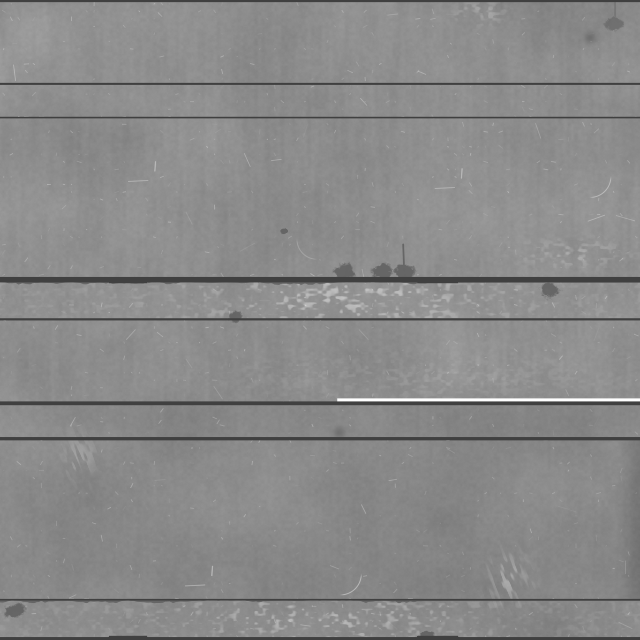
This texture is drawn by a WebGL 2 fragment shader. Its source:

```glsl
#version 300 es
precision highp float;
// Worn grey metal trim sheet: horizontal panels split by dark seams, two uneven repeats down.
uniform vec2 u_resolution;
out vec4 fragColor;

float hash(vec2 p) {
  vec3 q = fract(p.xyx * 0.1031);
  q += dot(q, q.yzx + 33.33);
  return fract((q.x + q.y) * q.z);
}

float noise(vec2 p) {
  vec2 i = floor(p), f = fract(p);
  f = f * f * (3.0 - 2.0 * f);
  return mix(mix(hash(i), hash(i + vec2(1, 0)), f.x),
             mix(hash(i + vec2(0, 1)), hash(i + vec2(1, 1)), f.x), f.y);
}

float fbm(vec2 p) {
  float sum = 0.0, gain = 0.5;
  for (int i = 0; i < 5; i++) {
    sum += gain * noise(p);
    p = p * 2.03 + 17.0;
    gain *= 0.5;
  }
  return sum;
}

float segment(vec2 p, vec2 a, vec2 b) {
  vec2 d = b - a;
  return length(p - a - d * clamp(dot(p - a, d) / dot(d, d), 0.0, 1.0));
}

float stroke(float dist, float halfWidth) {
  float aa = 0.6 / u_resolution.y;
  return 1.0 - smoothstep(halfWidth - aa, halfWidth + aa, dist);
}

// Quarter circle in the lower right quadrant (y points down)
float arc(vec2 q, float radius) {
  float ends = smoothstep(-0.002, 0.006, q.x) * smoothstep(-0.002, 0.006, q.y);
  return stroke(abs(length(q) - radius), 0.0008) * ends;
}

// Scratch group: upright tick, flat dash and a hooked scrape to the right
float scratchGroup(vec2 q, float hook) {
  float tick = stroke(segment(q, vec2(0.0, -0.007), vec2(-0.001, 0.007)), 0.001);
  float dash = stroke(segment(q, vec2(-0.042, 0.0235), vec2(-0.012, 0.022)), 0.0008);
  return max(max(tick, dash * 0.8), hook * arc(q - vec2(0.2, 0.005), 0.0325));
}

// Stain with a ragged outline
float stain(vec2 p, vec2 c, float radius) {
  float ragged = radius * (0.35 + 1.1 * fbm(p * 130.0));
  return 1.0 - smoothstep(ragged * 0.75, ragged * 1.15, length((p - c) * vec2(0.85, 1.1)));
}

float glow(vec2 p, vec2 c, vec2 extent) {
  vec2 q = (p - c) / extent;
  return exp(-dot(q, q));
}

float seams(float y, vec4 centres, vec4 halfWidths) {
  vec4 d = abs(y - centres) - halfWidths;
  return stroke(min(min(d.x, d.y), min(d.z, d.w)), 0.0);
}

void main() {
  vec2 p = gl_FragCoord.xy / u_resolution;
  p.y = 1.0 - p.y;

  // Cloudy metal, brushed vertically, with fine grain
  float lowerHalf = step(0.63, p.y);
  float tone = 0.553 - 0.018 * lowerHalf;
  tone += 0.10 * (fbm(p * vec2(7, 9) + 3.0) - 0.48);
  float brushed = noise(p * vec2(170, 14)) + noise(p * vec2(60, 9)) - 1.0;
  tone += 0.020 * brushed * (1.0 - 0.5 * lowerHalf);
  tone += 0.045 * (fbm(p * 190.0) - 0.48);
  tone += 0.03 * glow(p, vec2(0.06, 0.05), vec2(0.07, 0.05));
  tone -= 0.035 * glow(p, vec2(0.06, 0.57), vec2(0.12, 0.06));
  tone -= 0.07 * smoothstep(0.96, 1.0, p.x) * step(0.687, p.y) * step(p.y, 0.936);

  // Pale scuffs, broken up by slanted noise
  float slanted = noise(vec2(p.x * 210.0 - p.y * 80.0, p.y * 70.0));
  float mottled = noise(p * vec2(150, 230)) * 0.6 + noise(p * 90.0) * 0.4;
  float brush = glow(p, vec2(0.795, 0.905), vec2(0.03, 0.035))
    + 0.6 * glow(p, vec2(0.125, 0.715), vec2(0.025, 0.035));
  float rub = glow(p, vec2(0.90, 0.397), vec2(0.08, 0.02))
    + glow(p, vec2(0.75, 0.02), vec2(0.04, 0.018))
    + 0.4 * glow(p, vec2(0.66, 0.59), vec2(0.3, 0.04));
  tone += 0.15 * brush * smoothstep(0.4, 0.75, slanted);
  tone += 0.11 * rub * smoothstep(0.45, 0.75, mottled);

  // Flecks and short random scratches
  for (int layer = 0; layer < 2; layer++) {
    float cells = layer == 0 ? 85.0 : 22.0;
    vec2 id = floor(p * cells) + float(layer) * 91.0;
    vec2 q = fract(p * cells) - 0.5;
    float angle = 6.2832 * hash(id + 7.0);
    vec2 dir = vec2(cos(angle), sin(angle)) * 0.3 * hash(id + 13.0) + 0.02;
    float present = step(0.91, hash(id) + 0.08 * fbm(p * 6.0));
    tone += 0.13 * present * hash(id + 29.0) * stroke(segment(q, -dir, dir) / cells, 0.0007);
  }

  // Wear and stains shared by both narrow strips
  float dirt = 0.0;
  for (int i = 0; i < 2; i++) {
    float k = float(i), top = 0.438 + 0.5 * k;
    float strip = smoothstep(top, top + 0.004, p.y) * step(p.y, top + 0.06);
    float worn = 0.25 + glow(p, vec2(0.54 - 0.04 * k, top + 0.027), vec2(0.2, 0.05));
    tone += strip * worn * (0.012 + 0.14 * smoothstep(0.52, 0.85, mottled));
    dirt = max(dirt, stain(p, vec2(fract(0.858 + 0.165 * k), 0.454 + 0.5 * k), 0.014));
    dirt = max(dirt, stain(p, vec2(0.3685 + 0.298 * k, 0.495 + 0.498 * k), 0.011));
    float grime = 0.009 * (noise(vec2(p.x * 45.0, k)) - 0.35) * noise(p * vec2(170, 60));
    float reach = 0.0043 - 0.0025 * k + grime * smoothstep(0.72, 0.6, p.x);
    dirt = max(dirt, step(top - 0.001, p.y) * stroke(p.y - top + 0.001, reach));
  }

  // Row of stains on the wide seam, drips and soft spots
  for (int i = 0; i < 3; i++) {
    float k = float(i);
    dirt = max(dirt, stain(p, vec2(0.538 + 0.06 * k - 0.0133 * k * (k - 1.0), 0.425), 0.015));
  }
  dirt = max(dirt, stroke(segment(p, vec2(0.63, 0.382), vec2(0.632, 0.44)), 0.0014));
  dirt = max(dirt, 0.7 * stain(p, vec2(0.96, 0.037), 0.014));
  dirt = max(dirt, 0.7 * stroke(segment(p, vec2(0.961, 0.0), vec2(0.961, 0.035)), 0.0009));
  dirt = max(dirt, stain(p, vec2(0.444, 0.361), 0.0055));
  dirt = max(dirt, 0.75 * glow(p, vec2(0.922, 0.059), vec2(0.009)));
  dirt = max(dirt, 0.65 * glow(p, vec2(0.53, 0.676), vec2(0.009)));
  tone = mix(tone, 0.37, dirt * 0.85);

  // Distinct bright scratches
  float scratch = scratchGroup(p - vec2(0.243, 0.26), 0.0);
  scratch = max(scratch, scratchGroup(p - vec2(0.722, 0.271), 1.0));
  scratch = max(scratch, scratchGroup(p - vec2(0.332, 0.892), 1.0));
  scratch = max(scratch, 0.5 * arc((p - vec2(0.495, 0.374)) * vec2(-1, 1), 0.031));
  tone = mix(tone, 0.76, scratch * 0.8);

  // Seams, thickened in two places, and the white strip
  float seam = seams(p.y, vec4(0.0013, 0.131, 0.1837, 0.437), vec4(0.0021, 0.0016, 0.0013, 0.0043));
  seam = max(seam, seams(p.y, vec4(0.499, 0.6302, 0.6855, 0.937), vec4(0.0017, 0.003, 0.0026, 0.0013)));
  float thick = max(stroke(abs(p.x - 0.2), 0.03), stroke(abs(p.x - 0.684), 0.032));
  seam = max(seam, stroke(abs(p.y - 0.9978), 0.0024 + 0.002 * thick));
  seam = max(seam, thick * stroke(abs(p.y - 0.44), 0.0026));
  tone = mix(tone, 0.25, seam);
  tone = mix(tone, 1.0, stroke(abs(p.y - 0.6248), 0.0023) * stroke(0.527 - p.x, 0.0));

  fragColor = vec4(vec3(tone), 1.0);
}
```
